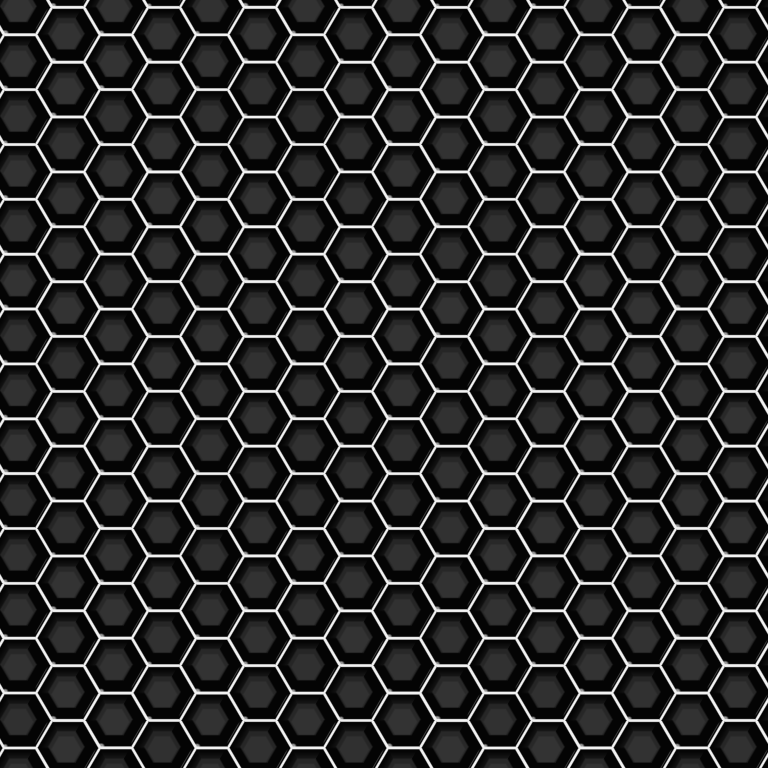
A WebGL 1 fragment shader for this pattern:

```glsl
precision highp float;
// Honeycomb of recessed dark hexagons with bright, slightly uneven metal walls.

uniform vec2 u_resolution;

const vec2 REPEATS = vec2(16.0, 14.0);         // columns, rows
const vec2 FIRST_CENTRE = vec2(0.417, 0.866);  // in columns and rows
const float SIN60 = 0.8660254;

const vec3 BLACK = vec3(0.015);
const vec3 FACET = vec3(0.15);
const vec3 RIM = vec3(0.152);
const vec3 FLOOR = vec3(0.195);
const vec3 METAL = vec3(0.95);

float hash(vec2 p) {
  return fract(sin(dot(p, vec2(127.1, 311.7))) * 4375.85);
}

// Distance from the centre of a flat-topped hexagon, measured to its sides.
float hexRadius(vec2 p) {
  p = abs(p);
  return max(p.y, dot(p, vec2(SIN60, 0.5)));
}

float fill(float edge, float value, float blur) {
  return 1.0 - smoothstep(edge - blur, edge + blur, value);
}

// Offset from the nearest cell centre (xy) and that cell's index (zw).
vec4 nearestCell(vec2 grid) {
  vec2 period = vec2(2.0, 1.0);
  vec2 shift = vec2(1.0, 0.5);
  vec2 evenCell = floor(grid / period + 0.5) * period;
  vec2 oddCell = floor((grid - shift) / period + 0.5) * period + shift;
  vec2 toRows = vec2(SIN60, 1.0);
  vec2 a = (grid - evenCell) * toRows;
  vec2 b = (grid - oddCell) * toRows;
  return dot(a, a) < dot(b, b) ? vec4(a, evenCell) : vec4(b, oddCell);
}

// Recess: lit top and upper-left facets around a two-step floor.
vec3 recess(vec2 p, float tone, float pixel) {
  vec2 e = p - vec2(-0.03, 0.02);
  float radius = hexRadius(e);
  float top = e.y;
  float upperLeft = dot(e, vec2(-SIN60, 0.5));
  float lit = max(fill(0.0, radius - top, 0.02),
                  0.85 * fill(0.0, radius - upperLeft, 0.05));
  float fade = 1.0 - smoothstep(0.30, 0.46, hexRadius(p));
  vec3 colour = mix(BLACK, FACET, lit * fade);

  float blur = 0.5 * pixel + 0.012;
  colour = mix(colour, RIM + tone, fill(0.285, radius, blur));
  float inner = hexRadius(p - vec2(-0.03, -0.025));
  return mix(colour, FLOOR + tone, fill(0.235, inner, blur));
}

// Wall coverage: rising diagonals are thinner than the other sides.
float wall(vec2 p, float wear, float pixel) {
  float radius = hexRadius(p);
  float rising = abs(dot(p, vec2(-SIN60, 0.5)));
  float isRising = fill(0.0, radius - rising, 0.01);
  float halfWidth = mix(0.026, 0.019, isRising) * (0.92 + 0.16 * wear);
  return fill(halfWidth, 0.5 - radius, 0.5 * pixel + 0.006);
}

// Faint reflection just inside the lower-right wall.
float reflection(vec2 p, float pixel) {
  float side = dot(p, vec2(SIN60, -0.5));
  float along = abs(dot(p, vec2(0.5, SIN60)));
  float line = fill(0.009, abs(side - 0.445), 0.4 * pixel + 0.004);
  return line * fill(0.2, along, 0.05);
}

// Smudge of light at the lower-left corner.
float glint(vec2 p, float size, float pixel) {
  vec2 corner = vec2(-0.27, -0.465);
  return fill(size, length((p - corner) * vec2(0.8, 1.0)), 0.5 * pixel + 0.012);
}

void main() {
  vec2 grid = gl_FragCoord.xy / u_resolution * REPEATS - FIRST_CENTRE;
  float pixel = REPEATS.y / u_resolution.y;
  vec4 cell = nearestCell(grid);
  vec2 p = cell.xy;
  float wear = hash(cell.zw);

  vec3 colour = recess(p, 0.012 * (wear - 0.5), pixel);
  colour = mix(colour, vec3(0.38), 0.6 * reflection(p, pixel));
  colour = mix(colour, vec3(0.75), 0.8 * glint(p, 0.03 + 0.015 * wear, pixel));
  colour = mix(colour, METAL, wall(p, wear, pixel));
  gl_FragColor = vec4(colour, 1.0);
}
```
